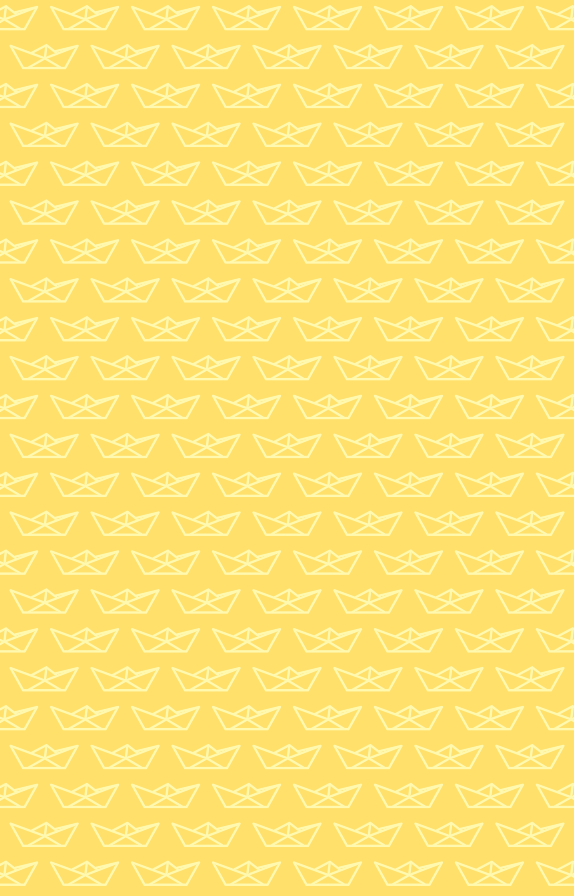
A WebGL 1 fragment shader for this pattern:

```glsl
precision highp float;

uniform vec2 u_resolution;

// Lengths are in design units; the canvas is CANVAS_HEIGHT units tall.
const float CANVAS_HEIGHT = 1152.0;
const vec2 CELL = vec2(104.1, 50.0);
const float LINE_WIDTH = 3.0;
const float EDGE_SOFTNESS = 0.6; // in pixels, each side of the edge
const vec3 BACKGROUND = vec3(1.0, 0.88, 0.42);
const vec3 LINE_COLOR = vec3(1.0, 0.975, 0.69);

// Corners of the folded boat, relative to its cell center.
const vec2 TIP_LEFT = vec2(-43.0, 17.0);
const vec2 TIP_RIGHT = vec2(43.0, 17.0);
const vec2 KEEL_LEFT = vec2(-27.0, -11.5);
const vec2 KEEL_RIGHT = vec2(27.0, -11.5);
const vec2 PEAK = vec2(3.0, 18.0);
const vec2 KNOT = vec2(1.0, 1.0);
const vec2 SAIL_LEFT = vec2(-17.0, 7.5);
const vec2 SAIL_RIGHT = vec2(17.0, 7.1);
const vec2 FLAP_RIGHT = vec2(14.0, 10.0);
const vec2 FOLD_LEFT = vec2(-21.0, -11.5);
const vec2 FOLD_RIGHT = vec2(22.0, -11.5);

float segmentDistance(vec2 p, vec2 a, vec2 b) {
  vec2 ap = p - a;
  vec2 ab = b - a;
  return length(ap - ab * clamp(dot(ap, ab) / dot(ab, ab), 0.0, 1.0));
}

float boatDistance(vec2 p) {
  // Hull
  float d = segmentDistance(p, TIP_LEFT, KEEL_LEFT);
  d = min(d, segmentDistance(p, KEEL_LEFT, KEEL_RIGHT));
  d = min(d, segmentDistance(p, KEEL_RIGHT, TIP_RIGHT));

  // Flaps and folds meeting at the knot
  d = min(d, segmentDistance(p, TIP_LEFT, KNOT));
  d = min(d, segmentDistance(p, TIP_RIGHT, KNOT));
  d = min(d, segmentDistance(p, TIP_RIGHT, FLAP_RIGHT));
  d = min(d, segmentDistance(p, KNOT, FOLD_LEFT));
  d = min(d, segmentDistance(p, KNOT, FOLD_RIGHT));

  // Sail
  d = min(d, segmentDistance(p, PEAK, SAIL_LEFT));
  d = min(d, segmentDistance(p, PEAK, SAIL_RIGHT));
  return min(d, segmentDistance(p, PEAK, KNOT));
}

// Position inside the cell, with every other row shifted by half a cell.
vec2 brickRepeat(vec2 p) {
  vec2 cell = p / CELL + 0.5;
  cell.x += 0.5 * mod(floor(cell.y), 2.0);
  return (fract(cell) - 0.5) * CELL;
}

void main() {
  float pixel = CANVAS_HEIGHT / u_resolution.y;
  vec2 p = (gl_FragCoord.xy - 0.5 * u_resolution) * pixel;

  float d = boatDistance(brickRepeat(p)) - 0.5 * LINE_WIDTH;
  float softness = EDGE_SOFTNESS * pixel;
  float line = 1.0 - smoothstep(-softness, softness, d);

  gl_FragColor = vec4(mix(BACKGROUND, LINE_COLOR, line), 1.0);
}
```
